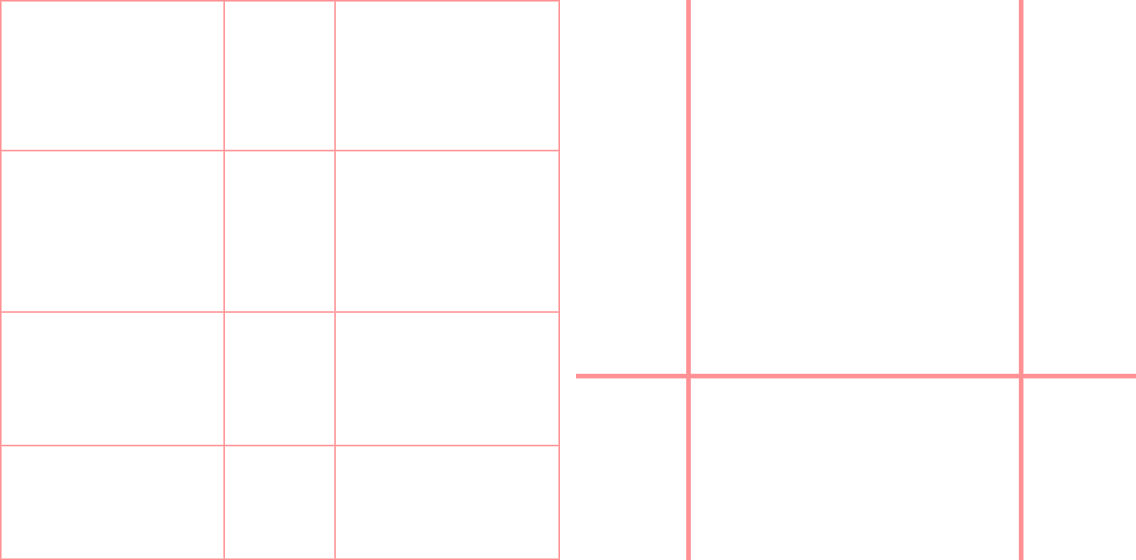
Left, the full canvas; right, a detail of the centre.
This pattern is drawn by a Shadertoy shader. Its source:

```glsl
// Coverage of a thin rule at the given distance from its centre line
float rule(float dist, float pixel) {
    return clamp((0.00138 - dist) / pixel + 0.5, 0.0, 1.0);
}

void mainImage(out vec4 fragColor, in vec2 fragCoord) {
    vec2 uv = fragCoord / iResolution.xy;
    vec2 pixel = 1.0 / iResolution.xy;

    // Outer frame, inset by half a rule so that it stays on the canvas
    vec2 edgeDist = abs(min(uv, 1.0 - uv) - 0.00138);
    float ink = max(rule(edgeDist.x, pixel.x), rule(edgeDist.y, pixel.y));

    // Two column dividers, mirrored about the centre
    ink = max(ink, rule(abs(abs(uv.x - 0.4993) - 0.099), pixel.x));

    // Row dividers at uneven heights
    float rowHeights[3] = float[3](0.2044, 0.4428, 0.7311);
    for (int i = 0; i < 3; i++) {
        ink = max(ink, rule(abs(uv.y - rowHeights[i]), pixel.y));
    }

    fragColor = vec4(mix(vec3(1.0), vec3(1.0, 0.57, 0.58), ink), 1.0);
}
```
